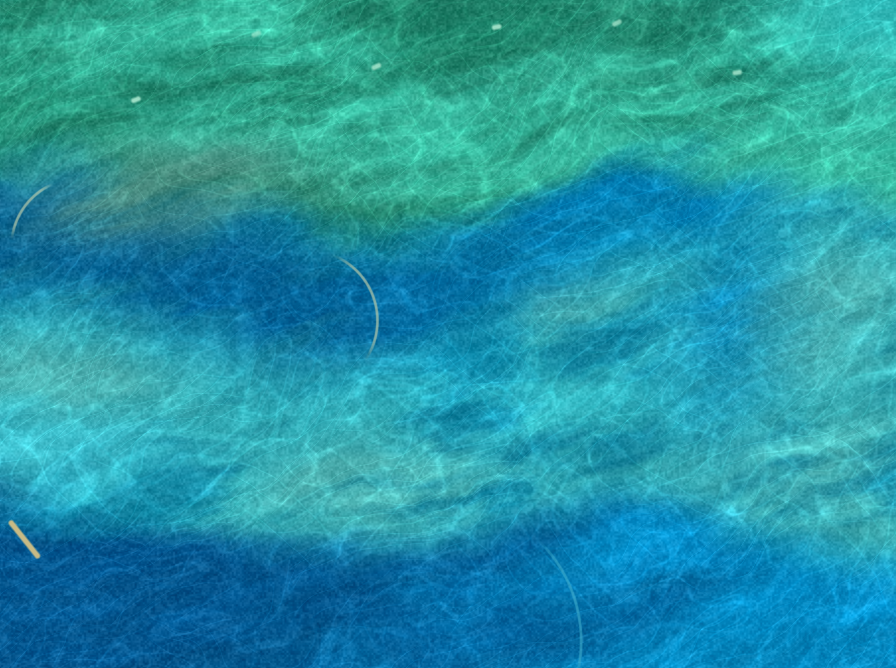
This texture is drawn by a Shadertoy shader. Its source:

```glsl
// Dyed wool batting: soft bands of green, teal and blue, laid one over another.
// Noise-bent edges separate the bands; thin contours of stretched noise
// form the tangled fibres, with a few stray hairs, flecks and grain on top.

float hash(vec2 p) {
    vec3 q = fract(vec3(p.xyx) * 0.1031);
    q += dot(q, q.yzx + 33.33);
    return fract((q.x + q.y) * q.z);
}

float noise(vec2 p) {
    vec2 i = floor(p), f = fract(p);
    f = f * f * f * (f * (f * 6.0 - 15.0) + 10.0);
    return mix(mix(hash(i), hash(i + vec2(1, 0)), f.x),
               mix(hash(i + vec2(0, 1)), hash(i + vec2(1, 1)), f.x), f.y);
}

mat2 rot(float a) {
    float c = cos(a), s = sin(a);
    return mat2(c, -s, s, c);
}

float fbm(vec2 p) {
    float sum = 0.0, amp = 0.5;
    for (int i = 0; i < 5; i++) {
        sum += amp * noise(p);
        p = rot(0.5) * p * 2.03 + 17.0;
        amp *= 0.5;
    }
    return sum;
}

// Soft elliptical patch, 1 at its centre
float blob(vec2 p, vec2 centre, vec2 radius) {
    vec2 d = (p - centre) / radius;
    return exp(-dot(d, d));
}

// Tangle of thin curved fibres running mostly along the flow
float fibres(vec2 p) {
    float sum = 0.0;
    for (int i = 0; i < 11; i++) {
        float k = float(i);
        vec2 q = rot(0.15 + (hash(vec2(k, 4.0)) - 0.5) * 2.3) * p;
        q += 0.035 * vec2(noise(p * 9.0 + k * 7.0), noise(p * 11.0 - k * 5.0 + 90.0));
        float n = noise(q * vec2(10.0, 30.0 + 3.0 * k) + k * 31.0);
        float thread = 1.0 - smoothstep(0.0, 0.085, abs(n - 0.5));
        sum += thread * smoothstep(0.25, 0.75, noise(p * 7.0 + k * 13.0));
    }
    return sum;
}

// Stray hair: an arc around a centre, fading toward both ends
float hair(vec2 p, vec2 centre, float radius, float middle, float span) {
    vec2 d = rot(middle) * (p - centre);
    float along = abs(atan(d.y, d.x)) / span;
    float across = abs(length(d) - radius);
    return (1.0 - smoothstep(0.0006, 0.0034, across)) * (1.0 - smoothstep(0.55, 1.0, along));
}

float segment(vec2 p, vec2 a, vec2 b) {
    vec2 d = b - a;
    return length(p - a - d * clamp(dot(p - a, d) / dot(d, d), 0.0, 1.0));
}

void mainImage(out vec4 fragColor, in vec2 fragCoord) {
    vec2 p = fragCoord / iResolution.y;
    vec2 bend = vec2(fbm(p * 3.0 + 5.0), fbm(p * 3.0 + 41.0)) - 0.48;
    vec2 w = p + 0.09 * bend;
    float cloud = fbm(rot(0.2) * w * vec2(4.0, 10.0) + 3.0) - 0.48;
    float streak = fbm(rot(0.22) * w * vec2(7.0, 38.0) + 60.0) - 0.48;

    // Teal middle with pale, greyish tufts
    vec3 col = mix(vec3(0.07, 0.56, 0.68), vec3(0.20, 0.70, 0.74),
                   smoothstep(-0.22, 0.12, cloud + 0.35 * streak));
    float tuft = blob(w, vec2(0.60, 0.27), vec2(0.24, 0.08)) + blob(w, vec2(0.08, 0.45), vec2(0.18, 0.06))
               + blob(w, vec2(0.84, 0.55), vec2(0.13, 0.05)) + blob(w, vec2(1.22, 0.52), vec2(0.16, 0.09))
               + blob(w, vec2(1.26, 0.28), vec2(0.22, 0.09));
    col = mix(col, vec3(0.32, 0.69, 0.68), clamp(tuft * (0.65 + 2.0 * cloud + streak), 0.0, 0.85));
    col = mix(col, vec3(0.27, 0.78, 0.84), 0.75 * blob(w, vec2(0.05, 0.34), vec2(0.24, 0.06)));

    // Blue band hanging below the green edge
    float edge = 0.70 + 0.06 * cos((w.x - 1.03) * 6.2);
    float centre = edge - 0.10 + 0.05 * smoothstep(0.55, 0.95, w.x);
    float band = exp(-pow(abs(w.y - centre + 0.08 * cloud) / 0.085, 2.0));
    band *= 1.0 - smoothstep(1.0, 1.25, w.x);
    band = max(band, 0.65 * blob(w, vec2(1.09, 0.53), vec2(0.10, 0.17)));
    vec3 bandBlue = mix(vec3(0.02, 0.39, 0.59), vec3(0.02, 0.52, 0.73), smoothstep(0.4, 1.0, p.x));
    col = mix(col, bandBlue, clamp(band * (1.05 + 0.9 * streak), 0.0, 1.0));

    // Green top, darker to the left, cyan in the far corner
    float lightness = 0.18 + 0.42 * p.x + 1.5 * cloud + 0.5 * streak
                    - 0.45 * blob(w, vec2(0.72, 1.0), vec2(0.22, 0.10));
    vec3 green = mix(vec3(0.13, 0.53, 0.43), vec3(0.23, 0.73, 0.63), smoothstep(0.0, 0.75, lightness));
    green = mix(green, vec3(0.20, 0.76, 0.78), 0.8 * blob(p, vec2(1.36, 1.0), vec2(0.22, 0.14)));
    col = mix(col, green, smoothstep(-0.045, 0.05, w.y - edge + 0.13 * cloud));
    float brown = blob(w, vec2(0.26, 0.71), vec2(0.22, 0.065));
    col = mix(col, vec3(0.33, 0.55, 0.50), clamp(brown * (0.7 + 1.5 * cloud + streak), 0.0, 0.8));

    // Deep blue bottom, brightening to the right
    float shore = 0.225 + 0.055 * cos(6.8 * w.x) - 0.02 * w.x;
    float glow = smoothstep(0.35, 1.15, p.x - 0.5 * p.y + 0.8 * cloud);
    vec3 deep = mix(vec3(0.02, 0.35, 0.58), vec3(0.02, 0.56, 0.79), glow);
    col = mix(col, deep, 0.97 * smoothstep(-0.04, 0.05, shore - w.y + 0.12 * cloud));

    // Fibre relief and fine grain
    float fuzz = fibres(w) - 0.85;
    col *= 1.0 + 0.055 * fuzz + 0.22 * streak;
    col += vec3(0.022, 0.025, 0.020) * fuzz;
    col += 0.09 * (noise(p * 330.0) - 0.5) + 0.05 * (noise(p * 170.0 + 9.0) - 0.5);

    // Stray hairs, one straw chip and scattered pale flecks
    vec3 straw = vec3(0.66, 0.76, 0.66);
    col = mix(col, straw, 0.75 * hair(p, vec2(0.46, 0.52), 0.105, 0.3, 0.95));
    col = mix(col, straw, 0.75 * hair(p, vec2(0.12, 0.63), 0.103, 2.5, 0.55));
    col = mix(col, vec3(0.25, 0.68, 0.80), 0.6 * hair(p, vec2(0.66, 0.04), 0.21, 0.25, 0.6));
    float chip = segment(p, vec2(0.017, 0.217), vec2(0.056, 0.168));
    col = mix(col, vec3(0.78, 0.73, 0.52), 1.0 - smoothstep(0.002, 0.006, chip));
    for (int i = 0; i < 6; i++) {
        float k = float(i);
        vec2 at = vec2(0.2 + 0.18 * k, 0.83 + 0.14 * hash(vec2(k, 8.0)));
        vec2 tip = 0.007 * vec2(1.0, hash(vec2(k, 2.0)) - 0.5);
        float fleck = 1.0 - smoothstep(0.001, 0.006, segment(p, at, at + tip));
        col = mix(col, vec3(0.68, 0.92, 0.82), fleck * (0.3 + 0.6 * hash(vec2(k, 6.0))));
    }
    fragColor = vec4(clamp(col, 0.0, 1.0), 1.0);
}
```
